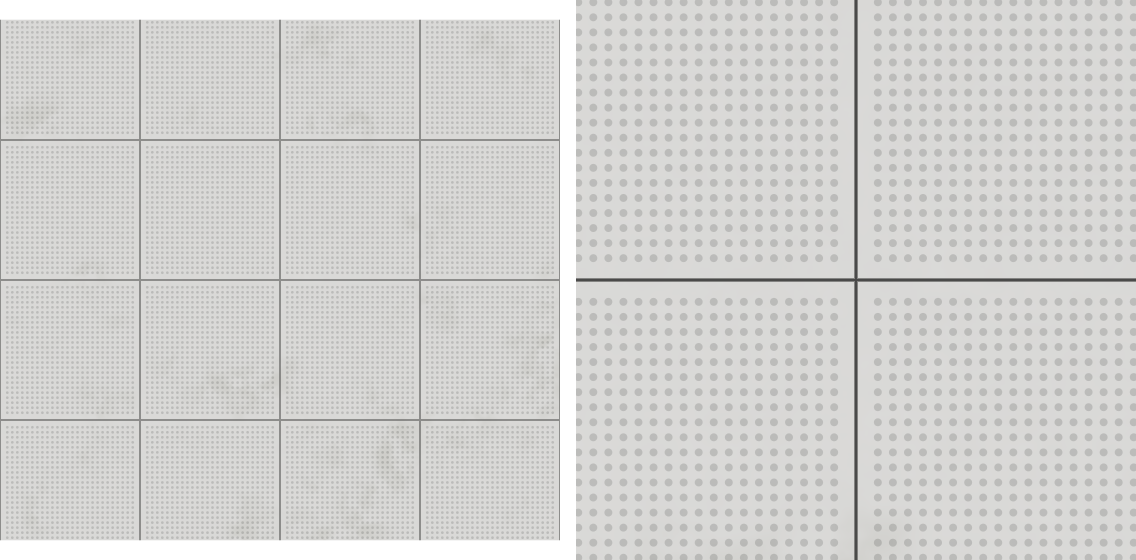
Left, the full canvas; right, a detail of the centre.
Reproduce this texture procedurally as a WebGL 2 fragment shader.

```glsl
#version 300 es
precision highp float;
// Pale perforated panels in a four by four grid with dark joints, faint smudges and white bands.
uniform vec2 u_resolution;
out vec4 outColor;

const float PANELS = 4.0;         // panels across and down
const float HOLES = 26.0;         // holes along one panel side
const float HOLE_MARGIN = 0.052;  // panel edge to first hole centre, in panels
const float HOLE_RADIUS = 0.0094; // in panels
const float JOINT_WIDTH = 0.0019; // in canvas units
const float BAND_HEIGHT = 0.0352; // white strip at top and bottom
const float SMUDGE_DEPTH = 0.05;
const float GRAIN_DEPTH = 0.012;
const vec3 PANEL_COLOR = vec3(0.852, 0.850, 0.843);
const vec3 HOLE_COLOR = vec3(0.735, 0.735, 0.728);
const vec3 JOINT_COLOR = vec3(0.29, 0.29, 0.285);
const vec3 BAND_COLOR = vec3(1.0);
const vec3 SMUDGE_TINT = vec3(0.9, 0.9, 1.1);

float hash(vec2 p) {
    return fract(sin(dot(p, vec2(127.1, 311.7))) * 43758.5453);
}

float noise(vec2 p) {
    vec2 i = floor(p);
    vec2 f = fract(p);
    f = f * f * (3.0 - 2.0 * f);
    return mix(mix(hash(i), hash(i + vec2(1, 0)), f.x),
               mix(hash(i + vec2(0, 1)), hash(i + vec2(1, 1)), f.x), f.y);
}

float fbm(vec2 p) {
    float sum = 0.0;
    float amplitude = 0.5;
    for (int i = 0; i < 4; i++) {
        sum += amplitude * noise(p);
        p = p * 2.03 + 17.3;
        amplitude *= 0.5;
    }
    return sum;
}

// Coverage of a shape from its signed distance, softened over one pixel.
float cover(float dist, float pixel) {
    return clamp(0.5 - dist / pixel, 0.0, 1.0);
}

// Distance to the nearest hole, in panel units.
float holeDistance(vec2 cell) {
    float pitch = (1.0 - 2.0 * HOLE_MARGIN) / (HOLES - 1.0);
    vec2 index = clamp(floor((cell - HOLE_MARGIN) / pitch + 0.5), 0.0, HOLES - 1.0);
    return length(cell - HOLE_MARGIN - index * pitch) - HOLE_RADIUS;
}

// Sparse cloudy stains that run across panel borders.
float smudge(vec2 uv) {
    float patches = smoothstep(0.56, 0.8, fbm(uv * 7.0 + 4.7));
    float mottling = smoothstep(0.3, 0.65, fbm(uv * 38.0));
    return patches * mottling;
}

void main() {
    vec2 uv = gl_FragCoord.xy / u_resolution;
    float pixel = 1.0 / min(u_resolution.x, u_resolution.y);
    vec2 cell = fract(uv * PANELS);

    // Panel face and holes
    float hole = cover(holeDistance(cell) / PANELS, pixel);
    vec3 color = mix(PANEL_COLOR, HOLE_COLOR, hole);

    // Wear
    color -= SMUDGE_DEPTH * smudge(uv) * SMUDGE_TINT;
    color += GRAIN_DEPTH * (fbm(uv * 60.0 + 31.0) - 0.47);

    // Joints
    vec2 toEdge = min(cell, 1.0 - cell) / PANELS;
    float joint = cover(min(toEdge.x, toEdge.y) - 0.5 * JOINT_WIDTH, pixel);
    color = mix(color, JOINT_COLOR, joint);

    // White bands
    float band = cover(min(uv.y, 1.0 - uv.y) - BAND_HEIGHT, pixel);
    outColor = vec4(mix(color, BAND_COLOR, band), 1.0);
}
```
